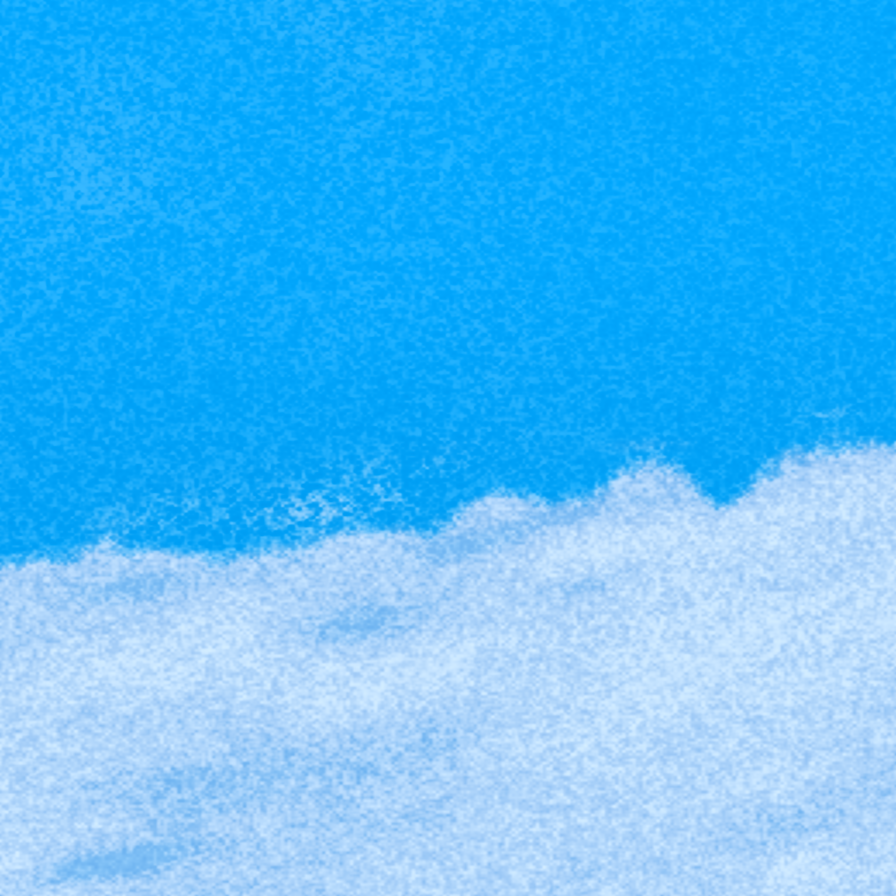
Give the GLSL for this texture, as a WebGL 2 fragment shader.

```glsl
#version 300 es
precision highp float;
// A bright blue sky above a pale, sloping bank of cloud, with paper-like grain.
// A curve with soft bumps sets the cloud top; fractal noise frays and shades it,
// and fine value noise speckles both sky and cloud.
uniform vec2 u_resolution;
out vec4 outColor;

const vec3 SKY_DEEP = vec3(0.005, 0.635, 0.965);
const vec3 SKY_BRIGHT = vec3(0.01, 0.66, 0.995);
const vec3 SKY_HAZE = vec3(0.30, 0.725, 0.985);
const vec3 CLOUD_SHADE = vec3(0.49, 0.745, 0.96);
const vec3 CLOUD_BODY = vec3(0.67, 0.825, 0.98);
const vec3 CLOUD_LIGHT = vec3(0.765, 0.885, 0.995);

float hash(vec2 p) {
    vec3 q = fract(vec3(p.xyx) * 0.1031);
    q += dot(q, q.yzx + 33.33);
    return fract((q.x + q.y) * q.z);
}

float valueNoise(vec2 p) {
    vec2 i = floor(p), f = fract(p);
    f = f * f * (3.0 - 2.0 * f);
    return mix(mix(hash(i), hash(i + vec2(1, 0)), f.x),
               mix(hash(i + vec2(0, 1)), hash(i + vec2(1, 1)), f.x), f.y);
}

// Fractal noise, centred on zero
float fbm(vec2 p) {
    float sum = 0.0, amp = 0.5;
    for (int i = 0; i < 5; i++) {
        sum += amp * (valueNoise(p) - 0.5);
        p = mat2(1.6, 1.2, -1.2, 1.6) * p + 17.3;
        amp *= 0.5;
    }
    return sum;
}

float bump(float x, float centre, float width) {
    float d = (x - centre) / width;
    return exp(-d * d);
}

// Soft elliptical spot whose long axis rises with the given slope
float blob(vec2 p, vec2 centre, vec2 radius, float slope) {
    vec2 d = p - centre;
    d.y -= slope * d.x;
    d /= radius;
    return exp(-dot(d, d));
}

float cloudTop(float x) {
    return 0.373 + 0.14 * pow(x, 1.5)
        + 0.014 * bump(x, 0.10, 0.07) - 0.012 * bump(x, 0.235, 0.05)
        + 0.030 * bump(x, 0.55, 0.045) + 0.018 * bump(x, 0.72, 0.05)
        - 0.032 * bump(x, 0.805, 0.035) + 0.008 * bump(x, 0.94, 0.04);
}

// Fine mottling, centred on zero
float grain(vec2 p) {
    float coarse = valueNoise(p * vec2(150.0, 190.0));
    float fine = valueNoise(p * vec2(260.0, 310.0) + 41.0);
    return 0.55 * coarse + 0.45 * fine - 0.5;
}

vec3 skyColor(vec2 p, float speckle) {
    float glow = smoothstep(0.42, 0.8, p.y) + 0.5 * fbm(p * 3.0);
    vec3 color = mix(SKY_DEEP, SKY_BRIGHT, clamp(glow, 0.0, 1.0));
    float haze = 0.16 + 0.25 * fbm(p * 9.0)
        + 0.22 * blob(p, vec2(0.08, 0.80), vec2(0.12, 0.11), 0.0)
        + 0.14 * blob(p, vec2(0.42, 0.98), vec2(0.14, 0.08), 0.0)
        - 0.10 * smoothstep(0.5, 1.0, p.x);
    float flecks = smoothstep(-0.08, 0.45, speckle + 0.5 * haze);
    color = mix(color, SKY_HAZE, flecks * clamp(0.25 + haze, 0.0, 1.0));
    return color + 0.07 * speckle * vec3(0.3, 0.8, 0.6);
}

vec3 cloudColor(vec2 p, float depth, float speckle) {
    // Streaks rise gently to the right
    vec2 streak = vec2(p.x, p.y - 0.25 * p.x);
    float tone = 0.52 + 0.75 * fbm(streak * vec2(4.5, 14.0) + 5.0)
        + 0.25 * fbm(p * vec2(14.0, 26.0));
    tone += 0.28 * blob(p, vec2(0.20, 0.26), vec2(0.20, 0.055), 0.15)
        + 0.22 * blob(p, vec2(0.45, 0.24), vec2(0.16, 0.035), 0.3)
        + 0.18 * blob(p, vec2(0.85, 0.30), vec2(0.22, 0.11), 0.2);
    tone -= 0.40 * blob(p, vec2(0.38, 0.30), vec2(0.07, 0.025), 0.1)
        + 0.55 * blob(p, vec2(0.13, 0.035), vec2(0.11, 0.018), 0.2)
        + 0.38 * blob(p, vec2(0.16, 0.345), vec2(0.08, 0.018), 0.1)
        + 0.50 * blob(p, vec2(0.53, 0.392), vec2(0.08, 0.016), 0.25)
        + 0.30 * blob(p, vec2(0.66, 0.35), vec2(0.09, 0.016), 0.2)
        + 0.16 * blob(p, vec2(0.35, 0.13), vec2(0.30, 0.06), 0.2);
    tone -= 0.22 * (1.0 - smoothstep(0.0, 0.05, depth));
    tone = clamp(tone + 0.5 * speckle, 0.0, 1.0);
    vec3 color = mix(CLOUD_SHADE, CLOUD_BODY, smoothstep(0.0, 0.5, tone));
    color = mix(color, CLOUD_LIGHT, smoothstep(0.4, 0.9, tone));
    return color + speckle * vec3(0.14, 0.10, 0.04);
}

void main() {
    vec2 p = gl_FragCoord.xy / u_resolution;
    float speckle = grain(p);
    float fray = fbm(p * vec2(16.0, 24.0));
    float depth = cloudTop(p.x) - p.y + 0.045 * fray;
    float cover = smoothstep(-0.012, 0.018, depth + 0.014 * speckle);

    // Thin broken vapour floating just above the bank
    float vapour = blob(p, vec2(0.40, 0.445), vec2(0.13, 0.035), 0.2)
        + 0.5 * blob(p, vec2(0.19, 0.42), vec2(0.12, 0.03), 0.1)
        + 0.5 * blob(p, vec2(0.73, 0.503), vec2(0.05, 0.008), 0.05)
        + 0.5 * blob(p, vec2(0.92, 0.538), vec2(0.05, 0.008), 0.15);
    vapour *= smoothstep(-0.12, 0.40, fray + 0.6 * speckle);
    cover = max(cover, 0.85 * min(vapour, 1.0));

    vec3 color = mix(skyColor(p, speckle), cloudColor(p, depth, speckle), cover);
    outColor = vec4(clamp(color, 0.0, 1.0), 1.0);
}
```
